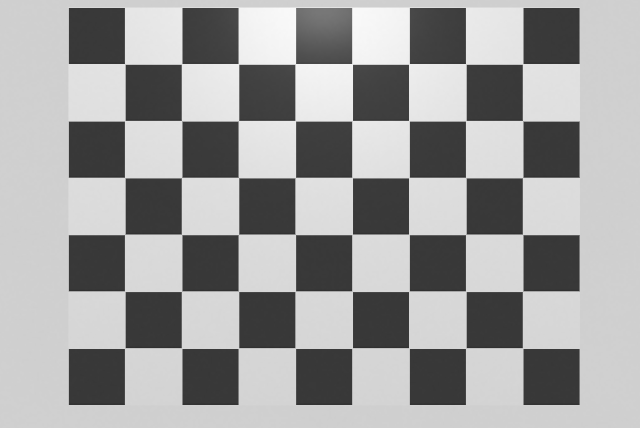
Give the GLSL for this pattern, as a Shadertoy shader.

```glsl
// A 9 by 7 checkerboard on a pale grey sheet, lit softly from above its top edge.
// Cells come from floor and fract; each dark square is a box distance with a
// shaded lower rim, and gaussian glows and faint value noise add the lighting.

float hash(vec2 p) {
    return fract(sin(dot(p, vec2(127.1, 311.7))) * 43758.5453);
}

float valueNoise(vec2 p) {
    vec2 i = floor(p), f = fract(p);
    f = f * f * (3.0 - 2.0 * f);
    return mix(mix(hash(i), hash(i + vec2(1, 0)), f.x),
               mix(hash(i + vec2(0, 1)), hash(i + vec2(1, 1)), f.x), f.y);
}

// Signed distance to an axis-aligned box
float boxDistance(vec2 p, vec2 halfSize) {
    vec2 d = abs(p) - halfSize;
    return length(max(d, 0.0)) + min(max(d.x, d.y), 0.0);
}

void mainImage(out vec4 fragColor, in vec2 fragCoord) {
    const float cellSize = 0.1328;
    const vec2 boardCells = vec2(9.0, 7.0);

    // Board coordinates: one unit per cell, zero at its lower left corner
    vec2 p = (fragCoord - vec2(0.5 * iResolution.x, 0.0)) / iResolution.y;
    vec2 board = (p - vec2(0.0098, 0.5176)) / cellSize + 0.5 * boardCells;
    float aa = 0.6 / (iResolution.y * cellSize);

    // Highlight centred on the top edge
    vec2 toLight = board - vec2(4.5, 7.0);
    float wideGlow = exp(-dot(toLight, toLight) / 5.5);
    float tightGlow = exp(-dot(toLight * toLight, vec2(0.85, 2.0)));

    // Sheet and light squares
    float sheet = 0.813 + 0.004 * (valueNoise(p * 9.0) - 0.5);
    float light = mix(0.828, 0.89, clamp(board.y / boardCells.y, 0.0, 1.0));
    light += 0.09 * wideGlow;
    float boardMask = smoothstep(aa, -aa,
        boxDistance(board - 0.5 * boardCells, 0.5 * boardCells));
    float tone = mix(sheet, light, boardMask);

    // Dark squares, slightly inset so their corners leave a pale seam
    vec2 cell = floor(board);
    vec2 local = fract(board) - 0.5;
    float isDark = 1.0 - mod(cell.x + cell.y, 2.0);
    vec2 inside = step(vec2(0.0), cell) * step(cell, boardCells - 1.0);
    float square = smoothstep(aa, -aa, boxDistance(local, vec2(0.493)));
    float dark = 0.22 + 0.06 * wideGlow + 0.19 * tightGlow;
    dark -= 0.03 * smoothstep(-0.45, -0.485, local.y);
    tone = mix(tone, dark, square * isDark * inside.x * inside.y);

    // Fine grain
    tone += 0.006 * (valueNoise(p * 170.0) - 0.5);
    fragColor = vec4(vec3(clamp(tone, 0.0, 1.0)), 1.0);
}
```
